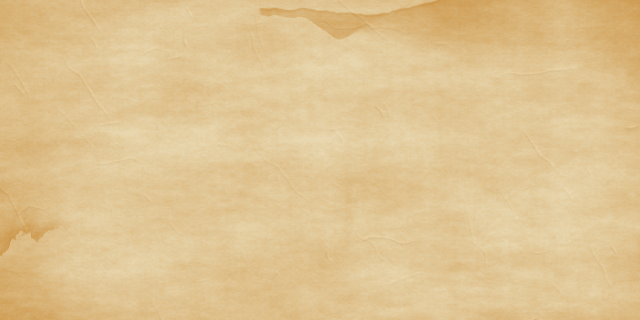
Write a Shadertoy shader that draws this texture.

```glsl
// Aged tan parchment with water stains, horizontal mottling, fine grain and creases.

const vec3 PALE_CREAM = vec3(0.900, 0.820, 0.652);
const vec3 WARM_TAN = vec3(0.830, 0.660, 0.400);
const int CREASE_COUNT = 60;

float hash(vec2 p) {
    return fract(sin(dot(p, vec2(127.1, 311.7))) * 43758.5453);
}

float noise(vec2 p) {
    vec2 cell = floor(p);
    vec2 f = fract(p);
    f = f * f * (3.0 - 2.0 * f);
    float low = mix(hash(cell), hash(cell + vec2(1.0, 0.0)), f.x);
    float high = mix(hash(cell + vec2(0.0, 1.0)), hash(cell + 1.0), f.x);
    return mix(low, high, f.y);
}

// Layered noise centred on zero
float fbm(vec2 p, int octaves) {
    float sum = 0.0;
    float amplitude = 0.5;
    for (int i = 0; i < octaves; i++) {
        sum += amplitude * (noise(p) - 0.5);
        p = mat2(1.0, 0.06, -0.06, 1.0) * p * 2.03 + 17.3;
        amplitude *= 0.55;
    }
    return sum;
}

// Embossed fold: bright on one side, dark on the other
float crease(vec2 p, vec2 center, float angle, float halfLength, float width) {
    vec2 d = p - center;
    float c = cos(angle);
    float s = sin(angle);
    vec2 q = vec2(c * d.x + s * d.y, c * d.y - s * d.x);
    q.y += 0.025 * (noise(vec2(q.x * 22.0, center.x * 31.0)) - 0.5);
    float along = 1.0 - smoothstep(0.3, 1.0, abs(q.x) / halfLength);
    float across = q.y / width;
    return along * across * exp(-across * across);
}

float creases(vec2 p, float aspect) {
    float sum = 0.0;
    for (int i = 0; i < CREASE_COUNT; i++) {
        float id = float(i) + 1.0;
        vec2 center = vec2(aspect * hash(vec2(id, 1.7)), hash(vec2(id, 5.3)));
        float slant = hash(vec2(id, 9.1));
        float angle = slant < 0.6 ? -1.2 + 0.8 * slant : slant - 0.7;
        float halfLength = mix(0.025, 0.17, pow(hash(vec2(id, 3.9)), 3.0));
        float strength = mix(0.15, 0.8, hash(vec2(id, 7.7)));
        sum += strength * crease(p, center, angle, halfLength, 0.0042);
    }
    return sum;
}

// Spill along the top: narrow tongue, round drip, then a broad fading wash
float topSpill(vec2 p) {
    float wobble = 0.016 * fbm(vec2(p.x * 20.0, 2.0), 4);
    float rim = 0.974 + wobble - 0.016 * smoothstep(0.95, 1.15, p.x)
              + 0.075 * smoothstep(1.15, 1.55, p.x);
    float depth = 0.026 + 0.14 * smoothstep(1.08, 1.5, p.x);
    depth += 0.06 * exp(-pow((p.x - 1.06) / 0.07, 2.0));
    depth += 0.02 * fbm(p * 18.0, 3);
    float below = rim - p.y;
    float softness = mix(0.004, 0.13, smoothstep(1.08, 1.35, p.x));
    float body = smoothstep(0.0, 0.005, below)
               * (1.0 - smoothstep(depth - softness, depth + softness * 0.5, below));
    float ends = smoothstep(0.805, 0.82, p.x) * (1.0 - smoothstep(1.45, 1.85, p.x));
    float line = exp(-pow((below - 0.006) / 0.006, 2.0));
    return ends * (0.62 * body + 0.22 * line);
}

// Rusty bloom on the left side with a ragged lower edge
float sideBloom(vec2 p) {
    float edge = 0.215 + 0.42 * p.x + 0.13 * fbm(p * vec2(24.0, 12.0), 5);
    float above = p.y - edge;
    float body = smoothstep(0.0, 0.014, above) * exp(-max(above, 0.0) * 8.5);
    return body * (1.0 - smoothstep(0.08, 0.25, p.x));
}

float cornerTint(vec2 p, vec2 corner, float radius) {
    float d = length(p - corner) + 0.16 * fbm(p * 8.0, 5);
    return exp(-pow(max(d, 0.0) / radius, 2.0));
}

void mainImage(out vec4 fragColor, in vec2 fragCoord) {
    vec2 p = fragCoord / iResolution.y;
    float aspect = iResolution.x / iResolution.y;

    // Horizontal streaks, blotches and faint vertical folds
    vec2 warped = p + 0.05 * vec2(fbm(p * 4.0, 3), fbm(p * 4.0 + 9.0, 3));
    float tone = 0.22 + 0.70 * fbm(warped * vec2(1.8, 9.0), 6);
    tone += 0.50 * fbm(warped * vec2(5.0, 7.0) + 40.0, 6);
    tone += 0.30 * fbm(warped * vec2(9.0, 42.0) + 11.0, 4);
    tone += 0.14 * fbm(p * vec2(24.0, 1.6) + 70.0, 3);
    float fold = exp(-pow((p.x - 1.09) / 0.012, 2.0));
    tone += 0.16 * fold * smoothstep(0.18, 0.3, p.y) * (1.0 - smoothstep(0.4, 0.65, p.y));

    // Darkened margins and stains
    vec2 margin = min(p, vec2(aspect, 1.0) - p);
    tone += 0.28 * exp(-margin.x * 9.0) + 0.24 * exp(-margin.y * 16.0);
    tone += 0.65 * cornerTint(p, vec2(aspect, 1.0), 0.25);
    tone += 0.60 * cornerTint(p, vec2(0.0), 0.24);
    tone += 0.20 * cornerTint(p, vec2(0.0, 1.0), 0.25);
    tone += topSpill(p) + 0.95 * sideBloom(p);

    // Paper fibre and raised folds
    float grain = noise(p * vec2(110.0, 190.0)) + noise(p * 250.0 + 31.0) - 1.0;
    float mottle = fbm(p * vec2(36.0, 64.0) + 53.0, 3);
    tone += 0.23 * grain + 0.26 * mottle;
    float relief = creases(p, aspect);

    vec3 color = mix(PALE_CREAM, WARM_TAN, max(tone, -0.15));
    color += 0.085 * relief + 0.014 * grain;
    fragColor = vec4(clamp(color, 0.0, 1.0), 1.0);
}
```
